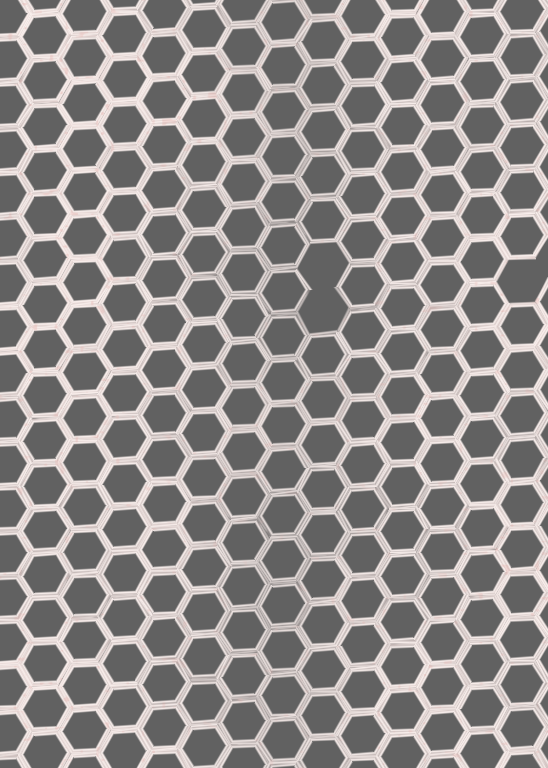
This pattern is drawn by a Shadertoy shader. Its source:

```glsl
// Wire mesh of pale flat-topped hexagons on grey, about 14 columns by 17 rows.
// Every cell draws its own loosely ruled outline; neighbouring outlines overlap
// into braided walls, and a few cells without an outline leave holes.

const vec2  PITCH      = vec2(0.05176, 0.0584);  // column and row spacing, canvas height = 1
const vec2  ORIGIN     = vec2(0.0586, 0.0175);   // centre of cell (0, 0)
const float SLOPE      = 0.059;                  // rise of the rows to the right
const float WAVE       = 0.0028;                 // sway of the column heights
const vec2  HOLE_A     = vec2(7.0, 9.5);         // middle of two merged cells
const vec2  HOLE_B     = vec2(12.5, 10.0);

// Lengths below are in cell heights
const float OUTER_LINE = 0.432;                  // strand facing the cell
const float INNER_LINE = 0.492;                  // strand near the shared wall
const float HALF_WIDTH = 0.024;
const float SOFTNESS   = 0.026;
const float SHIFT      = 0.022;                  // random strand offset
const float TILT       = 0.17;                   // random strand slant

const vec3 GROUND = vec3(0.38);
const vec3 WASH   = vec3(0.92, 0.85, 0.84);
const vec3 WIRE   = vec3(0.985, 0.945, 0.935);
const vec3 ROSE   = vec3(0.90, 0.68, 0.66);

float hash(vec2 p) {
    vec3 q = fract(p.xyx * vec3(0.1031, 0.1030, 0.0973));
    q += dot(q, q.yzx + 33.33);
    return fract((q.x + q.y) * q.z);
}

float noise(vec2 p) {
    vec2 i = floor(p), f = fract(p);
    f = f * f * (3.0 - 2.0 * f);
    return mix(mix(hash(i), hash(i + vec2(1, 0)), f.x),
               mix(hash(i + vec2(0, 1)), hash(i + vec2(1, 1)), f.x), f.y);
}

// Centre of row zero in a column
vec2 columnBase(float column) {
    float x = column * PITCH.x;
    float y = 0.5 * PITCH.y * mod(column, 2.0) + SLOPE * x;
    return ORIGIN + vec2(x, y - WAVE * sin(0.7 * (column - 0.7)));
}

bool isMissing(vec2 cell) {
    return min(distance(cell, HOLE_A), distance(cell, HOLE_B)) < 0.6;
}

// Strand ink (x) and wash between strands (y) of one cell outline
vec2 cellOutline(vec2 p, vec2 cell, float soft) {
    const float SECTOR = 1.0471976;
    float side = floor(atan(p.y, p.x) / SECTOR);
    float angle = (side + 0.5) * SECTOR;
    vec2 normal = vec2(cos(angle), sin(angle));
    float across = dot(p, normal);
    float along = dot(p, vec2(-normal.y, normal.x));

    float ink = 0.0;
    for (int i = 0; i < 2; i++) {
        float strand = float(i);
        vec2 key = cell * vec2(13, 17) + vec2(side, 5.0 * strand);
        float shift = SHIFT * (hash(key + 101.0) - 0.5);
        float slant = TILT * (0.35 + 0.65 * strand) * (hash(key + 211.0) - 0.5);
        float line = mix(OUTER_LINE, INNER_LINE, strand) + shift + slant * along;
        float cover = 1.0 - smoothstep(HALF_WIDTH - soft, HALF_WIDTH + soft, abs(across - line));
        // Some inner strands are faint or stop short
        float wear = hash(key + 307.0);
        float stop = smoothstep(-0.03, 0.03, 0.35 * (wear - 0.25) + 0.12 - along * 0.4);
        ink = max(ink, cover * mix(1.0, stop * (0.45 + 0.55 * wear), strand));
    }
    float wash = smoothstep(OUTER_LINE - soft, OUTER_LINE + soft, across)
               * (1.0 - smoothstep(0.51 - soft, 0.51 + soft, across));
    return vec2(ink, wash);
}

void mainImage(out vec4 fragColor, in vec2 fragCoord) {
    vec2 uv = fragCoord / iResolution.y;
    vec2 cellSize = PITCH / vec2(0.8660254, 1.0);
    float soft = max(SOFTNESS, 0.75 / (iResolution.y * PITCH.y));
    float nearColumn = floor((uv.x - ORIGIN.x) / PITCH.x + 0.5);

    // Gather outlines of the nearest cells
    vec2 cover = vec2(0.0);
    for (int i = -1; i <= 1; i++) {
        float column = nearColumn + float(i);
        vec2 base = columnBase(column);
        vec2 offset = uv - base;
        offset.y -= SLOPE * offset.x;
        float nearRow = floor(offset.y / PITCH.y + 0.5);
        for (int j = -1; j <= 1; j++) {
            vec2 cell = vec2(column, nearRow + float(j));
            if (isMissing(cell)) continue;
            vec2 p = (offset - vec2(0.0, cell.y * PITCH.y)) / cellSize;
            p.y += 0.05 * (noise(cell * 0.45 + 60.0) - 0.5);
            cover = max(cover, cellOutline(p, cell, soft));
        }
    }

    // Walls are dense at the left and thin out along a band of columns
    float thinBand = exp(-pow((uv.x - 0.37) / 0.10, 2.0));
    float density = 0.48 + 0.45 * noise(uv * 9.0 + 20.0) - 0.28 * thinBand
                  + 0.15 * (1.0 - smoothstep(0.0, 0.3, uv.x));
    float fleck = smoothstep(0.72, 0.95, noise(uv * vec2(150.0, 190.0)));

    vec3 color = mix(GROUND, WASH, cover.y * clamp(density, 0.2, 0.95));
    color = mix(color, WIRE, cover.x * (0.96 - 0.12 * thinBand));
    color = mix(color, ROSE, 0.4 * fleck * cover.y * density);
    fragColor = vec4(color, 1.0);
}
```
